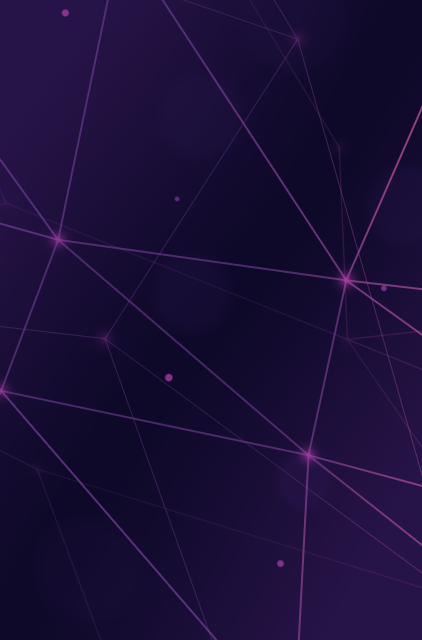
A Shadertoy shader for this background:

```glsl
// A night-violet backdrop with a glowing network of nodes and thin links.
// Three jittered triangular lattices are layered over a diagonal gradient that
// gradient noise bends, with soft blurred discs and a few small dots.

const vec3 DARK      = vec3(0.050, 0.032, 0.152);
const vec3 LIGHT     = vec3(0.150, 0.075, 0.278);
const vec3 VIOLET    = vec3(0.42, 0.23, 0.56);
const vec3 PINK      = vec3(0.74, 0.31, 0.60);
const vec3 MAGENTA   = vec3(0.72, 0.24, 0.68);
const vec3 HAZE      = vec3(0.20, 0.12, 0.38);
const float JITTER   = 0.42;    // node displacement, in lattice cells
const float GLOW     = 0.013;   // node glow radius, in canvas heights
const int DISC_COUNT = 6;
const int DOT_COUNT  = 5;

struct Web {
    mat2 basis;        // lattice axes as columns
    vec2 origin;
    float seed;
    float halfWidth;
    float opacity;
    float keep;        // share of the links that are drawn
    float glow;
};

vec2 hash22(vec2 p) {
    vec3 q = fract(p.xyx * vec3(0.1031, 0.1030, 0.0973));
    q += dot(q, q.yzx + 33.33);
    return fract((q.xx + q.yz) * q.zy);
}

float gradientDot(vec2 cell, vec2 f, vec2 corner) {
    return dot(hash22(cell + corner + 50.0) * 2.0 - 1.0, f - corner);
}

float gradientNoise(vec2 p) {
    vec2 i = floor(p), f = p - i;
    vec2 u = f * f * f * (f * (f * 6.0 - 15.0) + 10.0);
    return mix(mix(gradientDot(i, f, vec2(0, 0)), gradientDot(i, f, vec2(1, 0)), u.x),
               mix(gradientDot(i, f, vec2(0, 1)), gradientDot(i, f, vec2(1, 1)), u.x), u.y);
}

float segmentDistance(vec2 p, vec2 a, vec2 b) {
    vec2 pa = p - a, ba = b - a;
    return length(pa - ba * clamp(dot(pa, ba) / dot(ba, ba), 0.0, 1.0));
}

vec2 nodePosition(Web w, vec2 id) {
    vec2 offset = (hash22(id + w.seed) - 0.5) * JITTER;
    return w.origin + w.basis * (id + offset);
}

// Blends one lattice of links and glowing nodes over the colour.
vec3 drawWeb(vec3 col, vec2 p, float pixel, Web w) {
    vec2 home = floor(inverse(w.basis) * (p - w.origin));
    float line = 0.0, glow = 0.0;
    for (int y = -1; y <= 2; y++)
    for (int x = -1; x <= 2; x++) {
        vec2 id = home + vec2(x, y);
        vec2 a = nodePosition(w, id);
        for (int k = 0; k < 3; k++) {
            vec2 stepTo = k == 0 ? vec2(1, 0) : k == 1 ? vec2(0, 1) : vec2(1, -1);
            vec2 h = hash22(id * 3.0 + w.seed + 17.0 * float(k + 1));
            float d = segmentDistance(p, a, nodePosition(w, id + stepTo));
            float cover = clamp((w.halfWidth - d) / pixel + 0.5, 0.0, 1.0);
            line = max(line, cover * step(h.x, w.keep) * mix(0.75, 1.0, h.y));
        }
        float r = length(p - a) / GLOW;
        float strength = mix(0.6, 1.0, hash22(id + w.seed + 7.0).x);
        glow += strength * (0.6 * exp(-r * r) + 0.4 * exp(-r * r * 9.0));
    }
    float warmth = smoothstep(0.3, 0.75, p.x + 0.35 * gradientNoise(p * 3.0 + w.seed));
    col = mix(col, mix(VIOLET, PINK, warmth), line * w.opacity);
    return mix(col, MAGENTA, min(glow * w.glow, 1.0));
}

// Evenly scattered points over the canvas.
vec2 scatter(int i, vec2 start, vec2 canvas) {
    return fract(start + float(i) * vec2(0.7549, 0.5698)) * canvas;
}

void mainImage(out vec4 fragColor, in vec2 fragCoord) {
    float pixel = 1.0 / iResolution.y;
    vec2 p = fragCoord * pixel;
    vec2 canvas = vec2(iResolution.x * pixel, 1.0);
    vec2 uv = p / canvas;

    // Dark diagonal valley between two lit corners
    float across = uv.x - uv.y + 0.12 * gradientNoise(p * 2.0 + 3.0);
    float lift = sqrt(across * across + 0.006) - 0.05;
    vec3 col = mix(DARK, LIGHT, clamp(lift / 0.72, 0.0, 1.0));

    // Blurred discs
    for (int i = 0; i < DISC_COUNT; i++) {
        vec2 h = hash22(vec2(i, 4.0));
        float radius = mix(0.04, 0.11, h.x);
        float d = length(p - scatter(i, vec2(0.70, 0.97), canvas));
        float disc = 1.0 - smoothstep(radius * 0.65, radius * 1.1, d);
        col = mix(col, HAZE, disc * mix(0.22, 0.07, h.x));
    }

    // Networks from far to near
    col = drawWeb(col, p, pixel, Web(mat2(0.50, 0.17, -0.15, 0.42),
        vec2(0.12, 0.25), 31.0, 0.0011, 0.20, 0.50, 0.10));
    col = drawWeb(col, p, pixel, Web(mat2(0.53, -0.20, 0.23, 0.47),
        vec2(0.16, 0.39), 12.0, 0.0008, 0.42, 0.55, 0.35));
    col = drawWeb(col, p, pixel, Web(mat2(0.56, -0.08, 0.11, 0.37),
        vec2(0.10, 0.70), 5.0, 0.0015, 0.82, 0.92, 0.85));

    // Small dots
    for (int i = 0; i < DOT_COUNT; i++) {
        vec2 h = hash22(vec2(i, 9.0));
        float radius = mix(0.0035, 0.0065, h.x * h.x);
        float d = length(p - scatter(i, vec2(0.40, 0.41), canvas));
        float dotCover = 1.0 - smoothstep(radius - pixel, radius + pixel, d);
        col = mix(col, mix(VIOLET, MAGENTA, h.x), dotCover * 0.75);
    }
    fragColor = vec4(col, 1.0);
}
```
